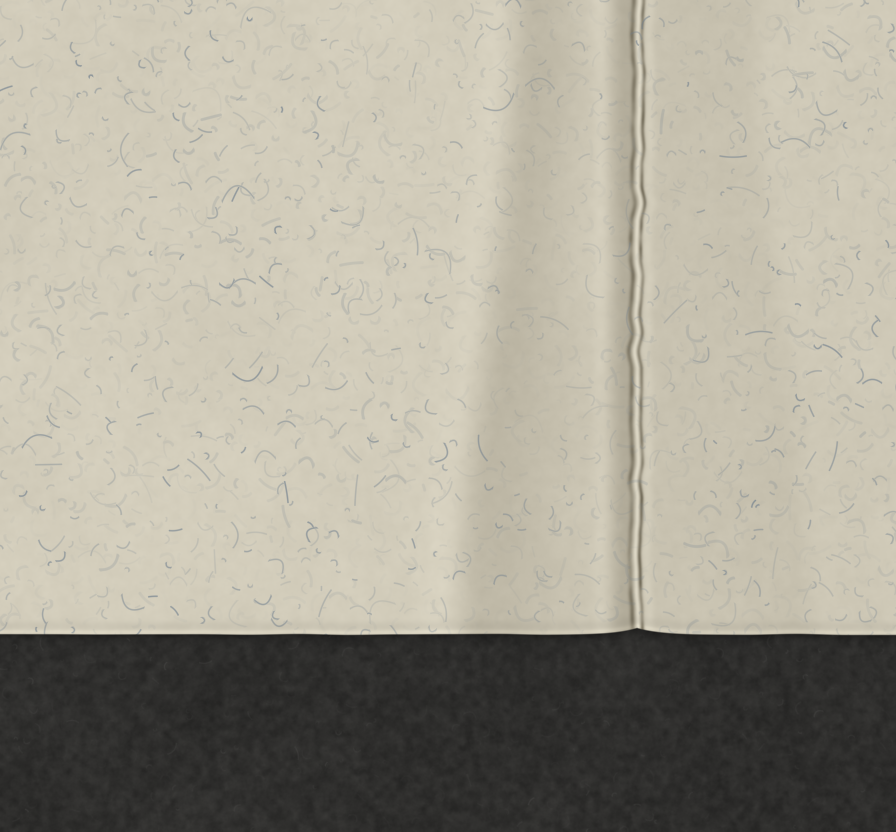
Give the GLSL for this texture, as a Shadertoy shader.

```glsl
// Creased cream paper flecked with blue-grey fibres, lying on a dark felt table.
// Soft folds and a stitched-looking crease are sums of smooth bands along x;
// the fibres are bent segments scattered over jittered grids.

const vec3 PAPER = vec3(0.825, 0.802, 0.732);
const vec3 INK = vec3(0.43, 0.49, 0.55);
const vec3 TABLE = vec3(0.182, 0.180, 0.174);

vec3 hash3(vec2 p) {
    vec3 q = fract(p.xyx * vec3(0.1031, 0.1030, 0.0973));
    q += dot(q, q.yxz + 33.33);
    return fract((q.xxy + q.yzz) * q.zyx);
}

float noise(vec2 p) {
    vec2 i = floor(p), f = fract(p);
    f = f * f * (3.0 - 2.0 * f);
    float low = mix(hash3(i).x, hash3(i + vec2(1, 0)).x, f.x);
    float high = mix(hash3(i + vec2(0, 1)).x, hash3(i + vec2(1, 1)).x, f.x);
    return mix(low, high, f.y);
}

float fbm(vec2 p) {
    float sum = 0.0, gain = 0.5;
    for (int i = 0; i < 4; i++) {
        sum += gain * noise(p);
        p = mat2(1.6, 1.2, -1.2, 1.6) * p + 17.0;
        gain *= 0.5;
    }
    return sum;
}

float bell(float x, float width) {
    x /= width;
    return exp(-x * x);
}

// Distance to a segment bent into a shallow arc
float bentSegment(vec2 p, float angle, float halfLength, float bend) {
    float c = cos(angle), s = sin(angle);
    p = mat2(c, -s, s, c) * p;
    float x = clamp(p.x, -halfLength, halfLength);
    float slope = 2.0 * bend * x;
    float offset = (p.y - bend * x * x) / sqrt(1.0 + slope * slope);
    return length(vec2(p.x - x, offset));
}

// One layer of scattered fibres; returns coverage
float fibres(vec2 p, float cell, float reach, float width, float seed, float pixel) {
    vec2 home = floor(p / cell);
    float cover = 0.0;
    for (int j = -1; j <= 1; j++)
    for (int i = -1; i <= 1; i++) {
        vec2 id = home + vec2(i, j);
        vec3 place = hash3(id + seed);
        vec3 form = hash3(id + seed + 71.7);
        vec2 centre = (id + place.xy) * cell;
        float halfLength = reach * mix(0.2, 1.0, form.y * form.y);
        float bend = (form.z - 0.5) * 1.8 / halfLength;
        float d = bentSegment(p - centre, form.x * 6.2832, halfLength, bend);
        float line = 1.0 - smoothstep(width - 0.7 * pixel, width + 0.9 * pixel, d);
        float patchy = smoothstep(0.2, 0.65, noise(centre * 9.0 + seed));
        cover = max(cover, line * mix(0.12, 0.85, place.z * place.z) * mix(0.45, 1.0, patchy));
    }
    return cover;
}

float creaseLine(float y) {
    return 0.711 + 0.005 * (noise(vec2(y * 13.0, 3.0)) - 0.5)
                 + 0.004 * (noise(vec2(y * 45.0, 8.0)) - 0.5);
}

// Relative light over the folds, zero on flat paper
float foldLight(vec2 uv) {
    float rise = smoothstep(0.2, 1.0, uv.y);
    float fold = mix(0.502, 0.568, rise) + 0.008 * (noise(vec2(uv.y * 5.0, 1.0)) - 0.5);
    float crease = creaseLine(uv.y);
    float fromCrease = uv.x - crease;
    float leftSide = 1.0 - smoothstep(-0.002, 0.002, fromCrease);

    float light = 0.025 * bell(uv.x - fold + 0.016, 0.022);
    light -= 0.105 * smoothstep(fold - 0.012, fold + 0.035, uv.x)
           * (1.0 - 0.75 * smoothstep(fold + 0.03, 0.672, uv.x)) * leftSide;
    light += 0.03 * bell(uv.x - 0.669, 0.009);
    light -= 0.13 * smoothstep(0.672, 0.698, uv.x) * leftSide;

    // Shaded slope right of the crease, ending at a soft ridge
    float ridge = mix(0.905, 0.845, rise);
    light -= 0.055 * (1.0 - leftSide) * (1.0 - 0.75 * smoothstep(ridge - 0.02, ridge + 0.02, uv.x));

    // Raised lip between two dark grooves
    float rough = noise(vec2(uv.y * 70.0, 5.0));
    light += 0.13 * bell(fromCrease, 0.003);
    light -= (0.20 + 0.22 * rough) * bell(fromCrease - 0.0055, 0.0022);
    light -= (0.12 + 0.16 * (1.0 - rough)) * bell(fromCrease + 0.0055, 0.0028);
    light += 0.05 * bell(fromCrease - 0.013, 0.006);
    return light;
}

void mainImage(out vec4 fragColor, in vec2 fragCoord) {
    vec2 uv = fragCoord / iResolution.xy;
    vec2 p = fragCoord / iResolution.y;
    float pixel = 1.0 / iResolution.y;

    // Paper: folds, mottling, grain
    float light = foldLight(uv) + 0.05 * (fbm(p * 7.0) - 0.47);
    light += 0.04 * (fbm(p * 90.0) - 0.47);
    vec3 paper = PAPER * (1.0 + light * vec3(0.96, 1.0, 1.10));

    // Fibres: sharp, short and faint submerged layers
    float ink = fibres(p, 0.043, 0.020, 0.0008, 11.0, pixel);
    ink = max(ink, fibres(p, 0.031, 0.010, 0.0008, 53.0, pixel));
    ink = max(ink, 0.35 * fibres(p, 0.026, 0.014, 0.0016, 97.0, pixel));
    ink *= 1.0 - 0.35 * bell(uv.x - 0.62, 0.10);
    paper = mix(paper, INK, 0.8 * ink);

    // Table: felt grain with pale lint
    float felt = fbm(p * 110.0) - 0.47;
    vec3 table = TABLE * (1.0 + 0.5 * felt + 0.15 * (fbm(p * 8.0) - 0.47));
    table += 0.05 * fibres(p, 0.028, 0.008, 0.0007, 137.0, pixel);

    // Lower border, lifted where the crease meets it
    float border = 0.2375 + 0.008 * exp(-abs(uv.x - 0.711) / 0.025);
    border += 0.0015 * (noise(vec2(uv.x * 18.0, 2.0)) - 0.5);
    float above = uv.y - border;
    paper *= 1.0 + 0.05 * bell(above - 0.003, 0.0025) - 0.04 * bell(above - 0.010, 0.006);
    table *= 1.0 - 0.35 * exp(min(above, 0.0) / 0.006);
    fragColor = vec4(mix(table, paper, smoothstep(-pixel, pixel, above)), 1.0);
}
```
